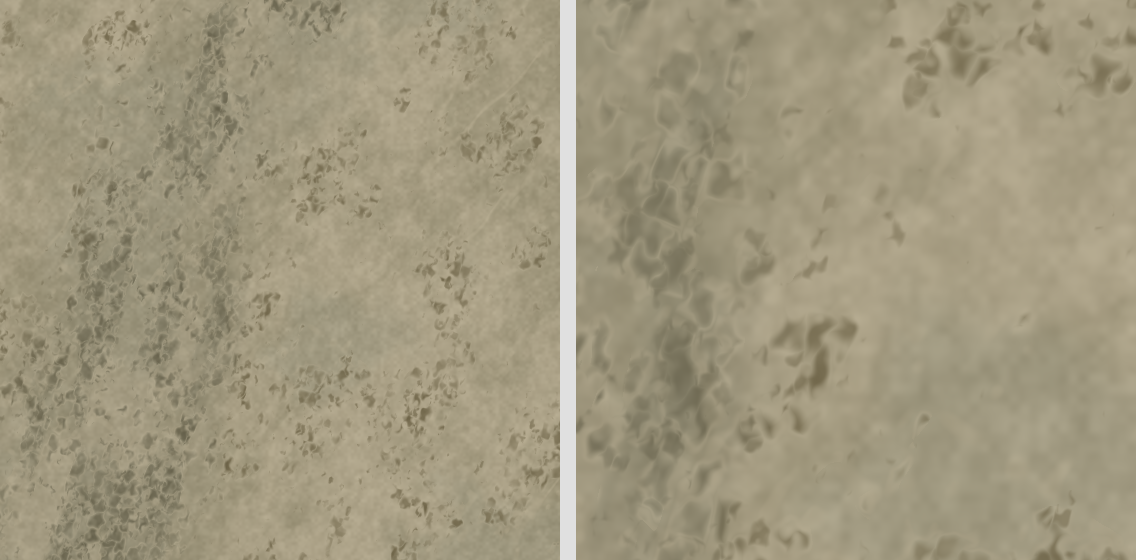
Left, the full canvas; right, a detail of the centre.
Write a Shadertoy shader that draws this texture.

```glsl
#define BASE vec3(0.612, 0.580, 0.475)
#define LIGHT vec3(0.680, 0.640, 0.537)
#define GREY vec3(0.535, 0.515, 0.425)
#define PIT_BROWN vec3(0.450, 0.410, 0.300)
#define PIT_GREY vec3(0.430, 0.410, 0.325)
#define PIT_CELLS 52.0
#define PIT_STRETCH 1.3
#define FLOW_ANGLE 0.30
#define VEIN_ANGLE 0.62
#define GRAIN 0.085

float hash(vec2 p) {
    return fract(sin(dot(p, vec2(127.1, 311.7))) * 43758.5453);
}

mat2 rotation(float a) {
    return mat2(cos(a), sin(a), -sin(a), cos(a));
}

float noise(vec2 p) {
    vec2 i = floor(p), f = fract(p);
    f = f * f * (3.0 - 2.0 * f);
    return mix(mix(hash(i), hash(i + vec2(1, 0)), f.x),
               mix(hash(i + vec2(0, 1)), hash(i + vec2(1, 1)), f.x), f.y);
}

float fbm(vec2 p) {
    float sum = 0.0, amp = 0.533;
    for (int i = 0; i < 4; i++) {
        sum += amp * noise(p);
        p = rotation(0.6) * p * 2.03 + 17.3;
        amp *= 0.5;
    }
    return sum;
}

// Slanted weathered belt, narrowing and bending toward the top
float beltMask(vec2 uv) {
    float x = uv.x + 0.12 * (fbm(uv * vec2(9.0, 5.0) + 3.0) - 0.5);
    float left = -0.15 + 0.47 * uv.y;
    float right = 0.37 + 0.07 * uv.y + 0.15 * uv.y * uv.y;
    return smoothstep(left - 0.09, left + 0.10, x)
         * (1.0 - smoothstep(right - 0.05, right + 0.03, x));
}

// Field of ragged pits: positive inside, negative outside
float pitField(vec2 p, float density) {
    p += 0.75 * (vec2(noise(p * 2.3), noise(p * 2.3 + 41.0)) - 0.5);
    vec2 cell = floor(p);
    float field = -1.0;
    for (int y = -1; y <= 1; y++)
    for (int x = -1; x <= 1; x++) {
        vec2 id = cell + vec2(x, y);
        float chance = hash(id + 5.7);
        vec2 jitter = 0.1 + 0.8 * vec2(hash(id), hash(id + 23.1));
        vec2 d = abs(p - id - jitter);
        float dist = mix(length(d), max(d.x, d.y), 0.5);
        float radius = mix(0.22, 0.50, hash(id + 71.3));
        radius *= smoothstep(chance - 0.05, chance + 0.15, density);
        field = max(field, radius > 0.05 ? radius - dist : -1.0);
    }
    return field;
}

void mainImage(out vec4 fragColor, in vec2 fragCoord) {
    vec2 uv = fragCoord / iResolution.xy;
    vec2 flow = rotation(FLOW_ANGLE) * uv;
    vec2 slant = rotation(VEIN_ANGLE) * uv;

    float belt = beltMask(uv);
    float streak = fbm(flow * vec2(20.0, 6.0) + 8.0);
    float cluster = smoothstep(0.47, 0.66, fbm(slant * vec2(13.0, 8.0) + 31.0));

    // Mottled ground, from broad clouds down to small blotches
    float mottle = 0.6 * fbm(slant * vec2(8.0, 4.5) + 60.0)
                 + 0.4 * fbm(slant * vec2(34.0, 22.0) + 5.0);
    vec3 color = mix(BASE, LIGHT, smoothstep(0.33, 0.66, mottle));
    float cool = smoothstep(0.50, 0.70, fbm(uv * 5.0 + 90.0));
    color = mix(color, vec3(0.600, 0.582, 0.490), 0.55 * cool);

    // Grey smears along the belt
    float smear = belt * smoothstep(0.46, 0.70, streak);
    color = mix(color, GREY, 0.25 * belt + 0.60 * smear);

    // Pale diagonal veins
    float ridge = abs(fbm(slant * vec2(10.0, 3.2) + 12.0) - 0.5);
    float vein = 1.0 - smoothstep(0.004, 0.045, ridge);
    vein *= smoothstep(0.35, 0.65, noise(uv * 6.0 + 50.0));
    color = mix(color, LIGHT * 1.03, 0.5 * vein * (1.0 - 0.7 * belt));

    // Pits in two sizes, with pale rims
    float density = belt * (0.20 + 0.65 * smoothstep(0.32, 0.68, streak))
                  + (0.04 + 0.52 * cluster) * (1.0 - belt);
    vec2 pitPos = flow * PIT_CELLS * vec2(1.0, 1.0 / PIT_STRETCH);
    float coarse = pitField(pitPos, density);
    float fine = pitField(pitPos * 1.7 + 37.0, 0.75 * density);
    float dark = max(smoothstep(-0.12, 0.30, coarse),
                     0.7 * smoothstep(-0.12, 0.32, fine));
    float rim = smoothstep(-0.40, -0.16, coarse)
              * (1.0 - smoothstep(-0.16, 0.0, coarse));
    color = mix(color, LIGHT, 0.40 * rim * (1.0 - dark));
    float depth = mix(0.25, 1.05, noise(flow * vec2(36.0, 22.0) + 4.0));
    color = mix(color, mix(PIT_BROWN, PIT_GREY, belt), dark * depth);

    // Crumbly surface: pale flecks and soft grain
    float fleck = smoothstep(0.66, 0.92, noise(slant * vec2(85.0, 65.0) + 15.0));
    color = mix(color, LIGHT * 1.03, 0.35 * fleck * (1.0 - dark));
    float grain = 0.55 * noise(flow * vec2(95.0, 70.0))
                + 0.45 * noise(uv * 170.0 + 9.0);
    color += GRAIN * (grain - 0.5);

    fragColor = vec4(color, 1.0);
}
```
